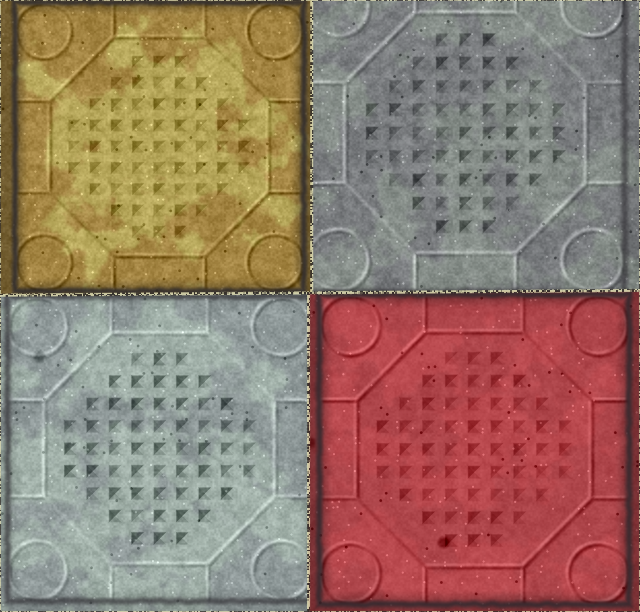
Give the GLSL for this pattern, as a WebGL 1 fragment shader.

```glsl
precision highp float;
// Four weathered paving tiles, two across and two down, each in its own colour.
// Every tile embosses an octagon, spokes and corner rings from one height function,
// adds a diamond of small pyramid studs, then wears the paint with layered noise.
uniform vec2 u_resolution;

struct Tile {
  vec2 centre;      // in canvas widths
  float pitch;      // stud spacing, the unit of length inside the tile
  vec3 paint;
  vec3 worn;
  float wearBias;   // extra wear towards the centre
  float lineTint;   // lighter or darker raised lines
  float studDepth;
  float rimShade;   // darkening along the border
};

float hash(vec2 p) {
  vec3 h = fract(vec3(p.xyx) * 0.1031);
  h += dot(h, h.yzx + 33.33);
  return fract((h.x + h.y) * h.z);
}

float noise(vec2 p) {
  vec2 i = floor(p), f = fract(p);
  f = f * f * (3.0 - 2.0 * f);
  return mix(mix(hash(i), hash(i + vec2(1.0, 0.0)), f.x),
             mix(hash(i + vec2(0.0, 1.0)), hash(i + 1.0), f.x), f.y);
}

float fbm(vec2 p) {
  float sum = 0.0, amp = 0.53;
  for (int i = 0; i < 4; i++) {
    sum += amp * noise(p);
    p = p * 2.1 + 17.3;
    amp *= 0.5;
  }
  return sum;
}

float ridge(float d, float halfWidth) {
  return 1.0 - smoothstep(0.0, halfWidth, abs(d));
}

// Raised lines: octagon, spokes to the border, ring in each corner
float lineHeight(vec2 q) {
  vec2 a = abs(q);
  float octagon = max(max(a.x, a.y) - 5.15, (a.x + a.y - 7.3) * 0.7071);
  float spoke = max(ridge(a.x - 2.15, 0.13) * step(5.15, a.y),
                    ridge(a.y - 2.15, 0.13) * step(5.15, a.x));
  float ring = ridge(length(a - 5.45) - 1.3, 0.15);
  float h = max(ridge(octagon, 0.15), max(spoke, ring));
  return h * (1.0 - smoothstep(6.65, 6.8, max(a.x, a.y)));
}

// Brightness of the four faces of each pyramid in the diamond
float studShade(vec2 q, float seed) {
  vec2 cell = floor(q + 0.5), f = q - cell, a = abs(f), c = abs(cell);
  float inside = step(c.x + c.y, 5.5) * step(max(c.x, c.y), 4.5);
  float sideFace = smoothstep(-0.04, 0.04, a.x - a.y);
  float shade = mix(f.y > 0.0 ? -0.19 : -0.09, f.x < 0.0 ? -0.22 : -0.02, sideFace);
  float square = 1.0 - smoothstep(0.23, 0.32, max(a.x, a.y));
  return inside * square * shade * (0.65 + 0.6 * hash(cell + seed));
}

// Sparse round dots, one candidate per cell
float speckle(vec2 p, float density) {
  vec2 cell = floor(p);
  vec2 spot = 0.3 + 0.4 * vec2(hash(cell + 5.1), hash(cell + 9.7));
  float dotMask = 1.0 - smoothstep(0.1, 0.3, length(fract(p) - spot));
  return dotMask * step(1.0 - density, hash(cell));
}

Tile pickTile(bool right, bool upper) {
  if (upper && !right) return Tile(vec2(0.249, 0.727), 0.0332,
    vec3(0.64, 0.52, 0.26), vec3(0.72, 0.66, 0.36), 0.42, -0.09, 0.9, 0.32);
  if (upper) return Tile(vec2(0.728, 0.748), 0.0365,
    vec3(0.48, 0.49, 0.50), vec3(0.53, 0.56, 0.54), 0.06, 0.08, 0.95, 0.08);
  if (!right) return Tile(vec2(0.250, 0.255), 0.0350,
    vec3(0.56, 0.60, 0.60), vec3(0.63, 0.69, 0.66), 0.10, 0.06, 1.25, 0.12);
  return Tile(vec2(0.741, 0.254), 0.0356,
    vec3(0.68, 0.27, 0.29), vec3(0.73, 0.29, 0.31), 0.06, -0.07, 0.65, 0.30);
}

vec3 tileColour(Tile t, vec2 p) {
  vec2 q = (p - t.centre) / t.pitch;
  float seed = floor(t.centre.x * 50.0) + floor(t.centre.y * 90.0);
  // Worn paint and grain
  float patches = fbm(q * 0.65 + seed) + t.wearBias * (1.0 - length(q) / 5.2);
  vec3 col = mix(t.paint, t.worn, smoothstep(0.42, 0.58, patches));
  float roughness = t.paint.r > 1.8 * t.paint.g ? 0.5 : 1.0;
  col += roughness * (0.17 * (fbm(q * 3.0 + seed) - 0.5) + 0.09 * (noise(p * 330.0) - 0.5));
  // Embossed lines lit from the upper left, rubbed in places
  vec2 toLight = vec2(-0.06, 0.06);
  float slope = lineHeight(q - toLight) - lineHeight(q + toLight);
  float rubbed = 0.55 + 0.8 * noise(q * 1.3 + seed);
  col += (0.13 * slope + t.lineTint * lineHeight(q)) * rubbed;
  col += t.studDepth * studShade(q, seed);
  // Pale chips, dark pits and a few stains
  col += 0.16 * speckle(p * 120.0, 0.06) - 0.22 * speckle(p * 95.0 + 40.0, 0.025);
  col -= 0.2 * speckle(p * 24.0 + seed, 0.007);
  // Shaded rim, groove and margin
  float border = max(abs(q.x), abs(q.y)) + 0.08 * (noise(q * 2.5) - 0.5);
  col *= 1.0 - t.rimShade * smoothstep(6.1, 6.85, border);
  float groove = ridge(border - 6.8, 0.26);
  return mix(col, vec3(0.17, 0.16, 0.18), groove * (0.45 + t.rimShade));
}

void main() {
  vec2 p = gl_FragCoord.xy / u_resolution.x;
  float top = u_resolution.y / u_resolution.x;
  // Slightly crooked seams between the tiles
  float seamY = 0.495 + 0.0075 * p.x;
  bool upper = p.y > seamY;
  float seamX = upper ? 0.487 : 0.482;
  vec3 col = tileColour(pickTile(p.x > seamX, upper), p);
  // Gritty cream and dark mortar along seams and outer sides
  float seam = min(abs(p.x - seamX), abs(p.y - seamY));
  float side = min(min(p.x, 1.0 - p.x), min(p.y, top - p.y));
  float grit = hash(floor(p * 400.0));
  vec3 mortar = mix(vec3(0.2, 0.18, 0.16), vec3(0.88, 0.87, 0.70), smoothstep(0.25, 0.6, grit));
  float coverage = 1.0 - smoothstep(0.0012, 0.0036, min(seam, side + 0.001));
  gl_FragColor = vec4(mix(col, mortar, coverage * 0.85), 1.0);
}
```
